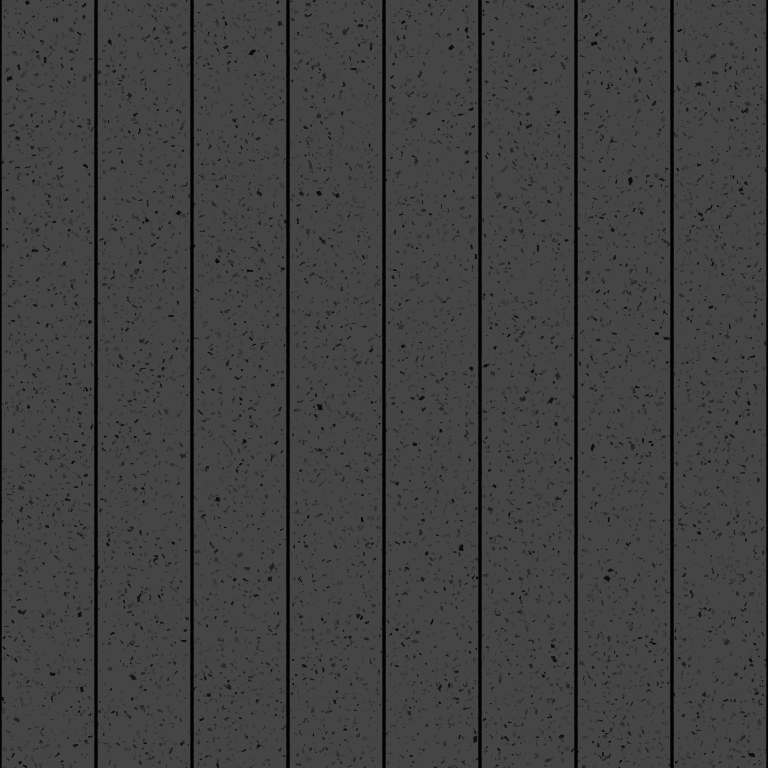
Write a three.js fragment shader that draws this texture.

```glsl
varying vec2 vUv;

const float PLANKS = 8.0;
const float SEAM_HALF_WIDTH = 0.00215;
const float SEAM_SOFTNESS = 0.0007;
const float SPECK_SOFTNESS = 0.0007;
const vec3 BOARD_GREY = vec3(0.272);
const vec3 SPECK_INK = vec3(0.03);
const vec3 SEAM_BLACK = vec3(0.008);

vec3 hash3(vec2 p) {
  vec3 h = fract(vec3(p.xyx) * vec3(0.1031, 0.1030, 0.0973));
  h += dot(h, h.yzx + 33.33);
  return fract((h.xxy + h.yzz) * h.zyx);
}

// Value noise that wraps after a whole number of cells
float wrapNoise(vec2 uv, float cells, float seed) {
  vec2 p = uv * cells;
  vec2 id = floor(p);
  vec2 f = fract(p);
  f = f * f * (3.0 - 2.0 * f);
  float a = hash3(mod(id, cells) + seed).x;
  float b = hash3(mod(id + vec2(1.0, 0.0), cells) + seed).x;
  float c = hash3(mod(id + vec2(0.0, 1.0), cells) + seed).x;
  float d = hash3(mod(id + vec2(1.0, 1.0), cells) + seed).x;
  return mix(mix(a, b, f.x), mix(c, d, f.x), f.y);
}

float seamDistance(float x, float planks) {
  return abs(fract(x * planks + 0.5) - 0.5) / planks;
}

// Sheared, rotated box for one angular chip
float chipDistance(vec2 p, vec2 halfSize, float angle, float shear) {
  float c = cos(angle);
  float s = sin(angle);
  vec2 q = vec2(c * p.x + s * p.y, c * p.y - s * p.x);
  q.x += shear * q.y;
  vec2 d = abs(q) - halfSize;
  return max(d.x, d.y);
}

// Darkness of chips scattered one per grid cell
float speckLayer(vec2 uv, float cells, float chance, vec2 minSize, vec2 maxSize, float rough, float seed) {
  vec2 home = floor(uv * cells);
  float darkness = 0.0;
  for (int j = -1; j <= 1; j++) {
    for (int i = -1; i <= 1; i++) {
      vec2 cell = home + vec2(float(i), float(j));
      vec2 id = mod(cell, cells);
      vec3 place = hash3(id + seed);
      vec3 form = hash3(id + seed + 217.0);
      vec3 tone = hash3(id + seed + 431.0);
      vec2 center = (cell + place.xy) / cells;
      float clear = smoothstep(0.001, 0.011, seamDistance(center.x, PLANKS));
      float present = step(place.z, chance * mix(0.35, 1.0, clear));
      vec2 halfSize = mix(minSize, maxSize, form.xy * form.xy);
      float d = chipDistance(uv - center, halfSize, form.z * 3.14159, tone.y - 0.5);
      float cover = 1.0 - smoothstep(-SPECK_SOFTNESS, SPECK_SOFTNESS, d + rough);
      float strength = mix(0.18, 0.95, tone.x * tone.x * tone.x);
      darkness = max(darkness, present * cover * strength);
    }
  }
  return darkness;
}

void main() {
  // Ragged chip edges and gentle density drift
  float grain = wrapNoise(vUv, 384.0, 13.0) - 0.5;
  float drift = mix(0.8, 1.2, wrapNoise(vUv, 16.0, 71.0));
  float rough = grain * 0.0013;

  // Fine and coarse chips
  float fine = speckLayer(vUv, 128.0, 0.62 * drift, vec2(0.0009, 0.0006), vec2(0.0032, 0.0016), rough, 5.0);
  float coarse = speckLayer(vUv, 64.0, 0.5 * drift, vec2(0.0015, 0.0009), vec2(0.0042, 0.0027), rough, 613.0);
  vec3 color = mix(BOARD_GREY, SPECK_INK, max(fine, coarse));

  // Seams between planks, centred on the tile border
  float edge = seamDistance(vUv.x, PLANKS) - SEAM_HALF_WIDTH + grain * 0.0003;
  float seam = 1.0 - smoothstep(-SEAM_SOFTNESS, SEAM_SOFTNESS, edge);
  color = mix(color, SEAM_BLACK, seam);

  gl_FragColor = vec4(color, 1.0);
}
```
